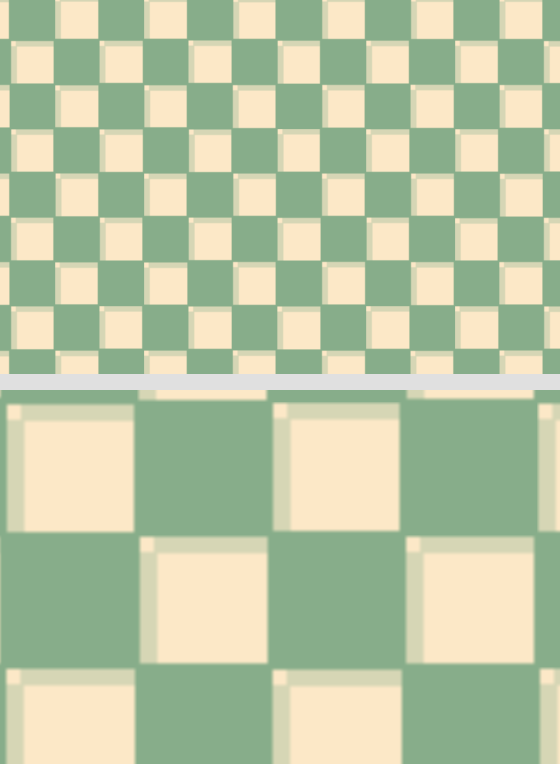
Top: the whole. Bottom: its middle third, enlarged.
Give the GLSL for this pattern, as a Shadertoy shader.

```glsl
// Green and cream checkerboard whose cream squares have inset shadows on the top and left.

const vec3 GREEN  = vec3(0.53, 0.68, 0.54);
const vec3 CREAM  = vec3(0.99, 0.91, 0.78);
const vec3 SHADOW = vec3(0.84, 0.84, 0.71);

// Lengths in canvas heights, measured from the top left
const vec2 CELL_SIZE   = vec2(0.1188, 0.1184);
const vec2 GRID_ORIGIN = vec2(0.0273, 0.1070);

// Lengths in cells
const vec2 SHADOW_WIDTH = vec2(0.132, 0.125);
const vec2 CORNER_SIZE  = vec2(0.105, 0.115);
const float EDGE_BLUR   = 0.022;

// Two random values per cell, without sine
vec2 hash22(vec2 p) {
    vec3 q = fract(p.xyx * vec3(0.1031, 0.1030, 0.0973));
    q += dot(q, q.yzx + 33.33);
    return fract((q.xx + q.yz) * q.zy);
}

// Soft coverage of an axis-aligned box
float boxMask(vec2 p, vec2 lo, vec2 hi, vec2 soft) {
    vec2 cover = smoothstep(lo - soft, lo + soft, p)
               * (1.0 - smoothstep(hi - soft, hi + soft, p));
    return cover.x * cover.y;
}

// Cream square with shadow strips and a lit corner, over green
vec3 creamTile(vec2 p, vec2 lo, vec2 hi, vec2 soft) {
    float tile   = boxMask(p, lo, hi, soft);
    float face   = boxMask(p, lo + SHADOW_WIDTH, hi + 1.0, soft);
    float corner = boxMask(p, lo - 1.0, lo + CORNER_SIZE, soft);
    vec3 surface = mix(SHADOW, CREAM, max(face, corner));
    return mix(GREEN, surface, tile);
}

void mainImage(out vec4 fragColor, in vec2 fragCoord) {
    vec2 pos = vec2(fragCoord.x, iResolution.y - fragCoord.y) / iResolution.y;
    vec2 grid = (pos - GRID_ORIGIN) / CELL_SIZE;
    vec2 cell = floor(grid);
    vec2 local = grid - cell;

    // Edge softness is at least about one pixel
    vec2 soft = max(vec2(EDGE_BLUR), 0.7 / (iResolution.y * CELL_SIZE));

    // Slight irregularity of each square's edges
    vec2 lo = 0.008 + 0.016 * hash22(cell + 17.0);
    vec2 hi = 0.988 - 0.020 * hash22(cell + 71.0);

    // Squares alternate along rows and columns
    bool isCream = mod(cell.x + cell.y, 2.0) < 0.5;
    vec3 color = isCream ? creamTile(local, lo, hi, soft) : GREEN;
    fragColor = vec4(color, 1.0);
}
```
